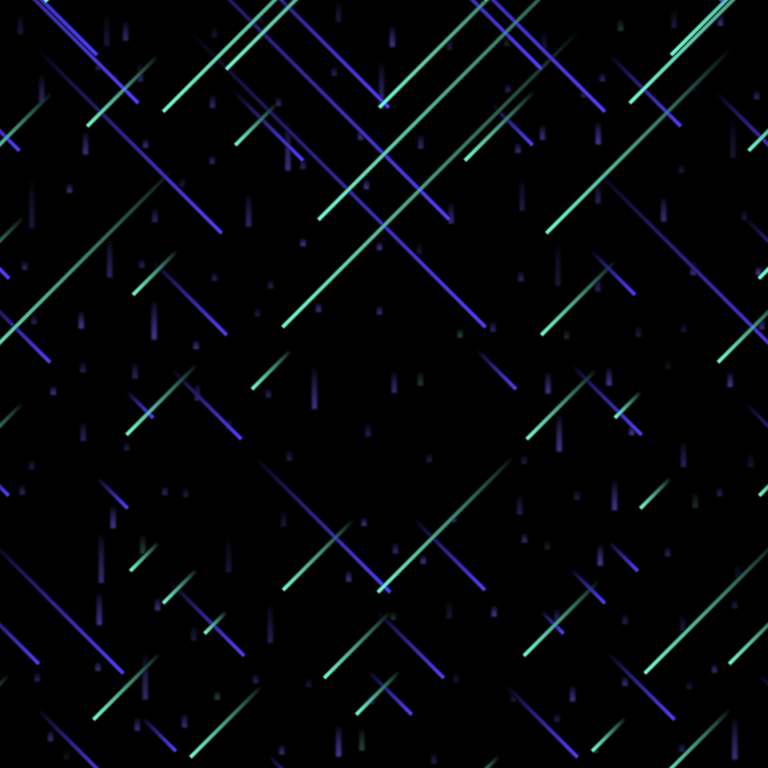
Give the GLSL for this pattern, as a Shadertoy shader.

```glsl
// Mirrored diagonal light streaks in mint and indigo over faint vertical rain on black.
#define STREAK_GRID 7.0
#define STREAK_HALF_WIDTH 0.0025
#define STREAK_MARGIN 0.08
#define CLEARING_RADIUS 0.16
#define DROP_GRID 13.0
#define DROP_DENSITY 0.92
#define DROP_HALF_WIDTH 0.0036
#define SOFTNESS 0.0018
#define MINT vec3(0.45, 0.98, 0.82)
#define INDIGO vec3(0.32, 0.24, 0.98)
#define DROP_BLUE vec3(0.27, 0.23, 0.62)
#define DROP_GREEN vec3(0.16, 0.31, 0.28)

float hash(vec2 p) {
    return fract(sin(dot(p + 4.0, vec2(127.1, 311.7))) * 43758.5453);
}

// Soft line with its bright head at along = 0, fading out towards its tail.
float fadingLine(float along, float across, float len, float halfWidth, float soft) {
    float body = 1.0 - smoothstep(halfWidth - soft, halfWidth + soft, abs(across));
    float head = smoothstep(-soft, soft, along);
    float tail = clamp(1.0 - along / len, 0.0, 1.0);
    return body * head * pow(tail, 0.75);
}

// Three tiers of length: short dashes, medium streaks and long trails.
float streakLength(vec2 cell) {
    float tier = hash(cell + 17.3);
    float vary = hash(cell + 29.1);
    if (tier < 0.30) return mix(0.035, 0.09, vary);
    if (tier < 0.72) return mix(0.12, 0.14, vary);
    return mix(0.24, 0.64, vary * vary);
}

// Streaks falling to the lower left, one jittered head per cell.
float diagonalStreaks(vec2 uv, float soft) {
    float light = 0.0;
    for (float j = 0.0; j < STREAK_GRID; j++) {
        for (float i = 0.0; i < STREAK_GRID; i++) {
            vec2 cell = vec2(i, j);
            vec2 jitter = vec2(hash(cell), hash(cell + 41.7));
            vec2 head = (cell + jitter) / STREAK_GRID;
            head = mix(vec2(-STREAK_MARGIN), vec2(1.0), head);
            // Keep the middle of the canvas calm.
            if (distance(head, vec2(0.5, 0.42)) < CLEARING_RADIUS) continue;
            vec2 q = (uv - head) * 0.70711;
            float line = fadingLine(q.x + q.y, q.x - q.y, streakLength(cell),
                                    STREAK_HALF_WIDTH, soft);
            light = max(light, line);
        }
    }
    return light;
}

// Small dim drops, each held inside its own cell.
vec3 verticalRain(vec2 uv, float soft) {
    vec2 cell = floor(uv * DROP_GRID);
    vec2 local = uv - cell / DROP_GRID;
    if (hash(cell + 53.9) > DROP_DENSITY) return vec3(0.0);
    float size = 1.0 / DROP_GRID;
    float len = mix(0.011, 0.066, pow(hash(cell + 61.2), 4.0));
    float x = mix(0.08, 0.92, hash(cell + 73.4)) * size;
    float y = mix(0.05 * size, size - len, hash(cell + 87.6));
    float drop = fadingLine(local.y - y, local.x - x, len, DROP_HALF_WIDTH, soft);
    vec3 tint = mix(DROP_BLUE, DROP_GREEN, step(0.9, hash(cell + 97.8)));
    return tint * drop * mix(0.3, 1.0, hash(cell + 109.5));
}

void mainImage(out vec4 fragColor, in vec2 fragCoord) {
    vec2 uv = fragCoord / iResolution.xy;
    float soft = max(SOFTNESS, 0.8 / min(iResolution.x, iResolution.y));
    vec2 mirrored = vec2(1.0 - uv.x, uv.y);

    vec3 color = verticalRain(uv, soft * 1.5);
    color = max(color, INDIGO * diagonalStreaks(mirrored, soft));
    color = max(color, MINT * diagonalStreaks(uv, soft));
    fragColor = vec4(color, 1.0);
}
```
